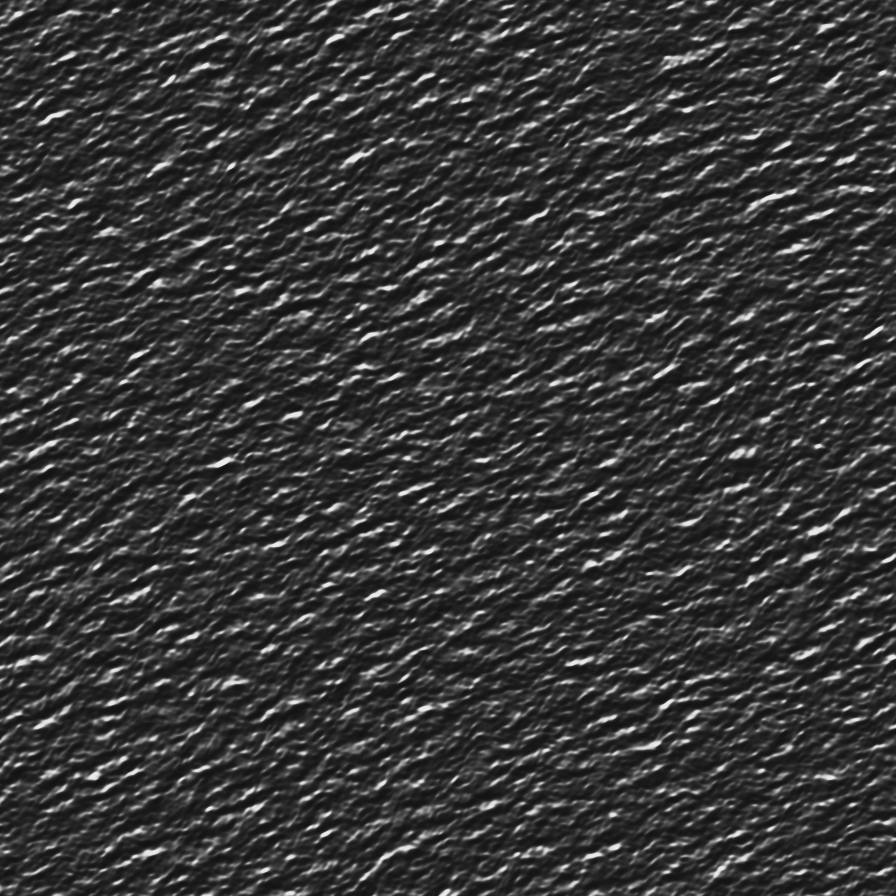
This texture is drawn by a WebGL 1 fragment shader. Its source:

```glsl
precision highp float;
// Dark, rough sheet covered with short pale flecks that climb to the right.
// Cellular spot noise: jittered spots, each with a lit and a shaded flank, are
// summed in three sizes, and an exponential tone leaves only the crests bright.

uniform vec2 u_resolution;

const float SLOPE = 0.41;                     // streak direction, radians
const vec2 STREAK_SIZE = vec2(0.041, 0.0165); // spot sizes: along, across
const vec2 FLECK_SIZE  = vec2(0.0190, 0.0120);
const vec2 GRAIN_SIZE  = vec2(0.0085, 0.0080);
const float STREAK_WEIGHT = 0.60;             // squares add up to about one
const float FLECK_WEIGHT  = 0.62;
const float GRAIN_WEIGHT  = 0.50;
const float SHEAR = 0.8;                      // spread of spot directions
const float RIPPLE = 4.0;                     // lit and shaded flanks
const float SPOT_DEVIATION = 0.62;            // brings a layer to unit deviation
const float BASE_TONE = 0.072;
const float CREST_GAIN = 0.095;
const float MAX_TONE = 0.92;

vec4 hash4(vec3 p) {
  vec4 q = fract(p.xyzx * vec4(0.1031, 0.1030, 0.0973, 0.1099));
  q += dot(q, q.wzxy + 33.33);
  return fract((q.xxyz + q.yzzw) * q.zywx);
}

// Sum of soft, sheared spots, two in each cell; each averages to zero.
float spotNoise(vec2 p, float seed) {
  vec2 cell = floor(p);
  float sum = 0.0;
  for (int j = -1; j <= 1; j++) {
    for (int i = -1; i <= 1; i++) {
      for (int k = 0; k < 2; k++) {
        vec2 id = cell + vec2(float(i), float(j));
        vec4 rnd = hash4(vec3(id + 311.0, seed + 7.0 * float(k)));
        vec2 d = p - id - rnd.xy;
        d.y += d.x * SHEAR * (rnd.w - 0.5);
        float fade = max(1.0 - dot(d, d), 0.0);
        float side = rnd.z < 0.5 ? -1.0 : 1.0;
        sum += side * fade * fade * fade * sin(RIPPLE * d.y);
      }
    }
  }
  return sum / SPOT_DEVIATION;
}

void main() {
  vec2 uv = gl_FragCoord.xy / min(u_resolution.x, u_resolution.y);

  // Turn into streak space and bend the rows a little.
  float c = cos(SLOPE);
  float s = sin(SLOPE);
  vec2 p = vec2(c * uv.x + s * uv.y, c * uv.y - s * uv.x);
  p.y += 0.005 * sin(9.0 * p.x + 5.0 * p.y) + 0.0012 * sin(71.0 * p.x - 47.0 * p.y);

  float relief = STREAK_WEIGHT * spotNoise(p / STREAK_SIZE, 23.0)
               + FLECK_WEIGHT * spotNoise(p / FLECK_SIZE, 41.0)
               + GRAIN_WEIGHT * spotNoise(p / GRAIN_SIZE, 67.0);

  // Exponential tone with a soft shoulder: dark ground, few bright crests.
  float tone = BASE_TONE + CREST_GAIN * exp(relief);
  tone /= pow(1.0 + pow(tone / MAX_TONE, 4.0), 0.25);
  gl_FragColor = vec4(vec3(tone), 1.0);
}
```
